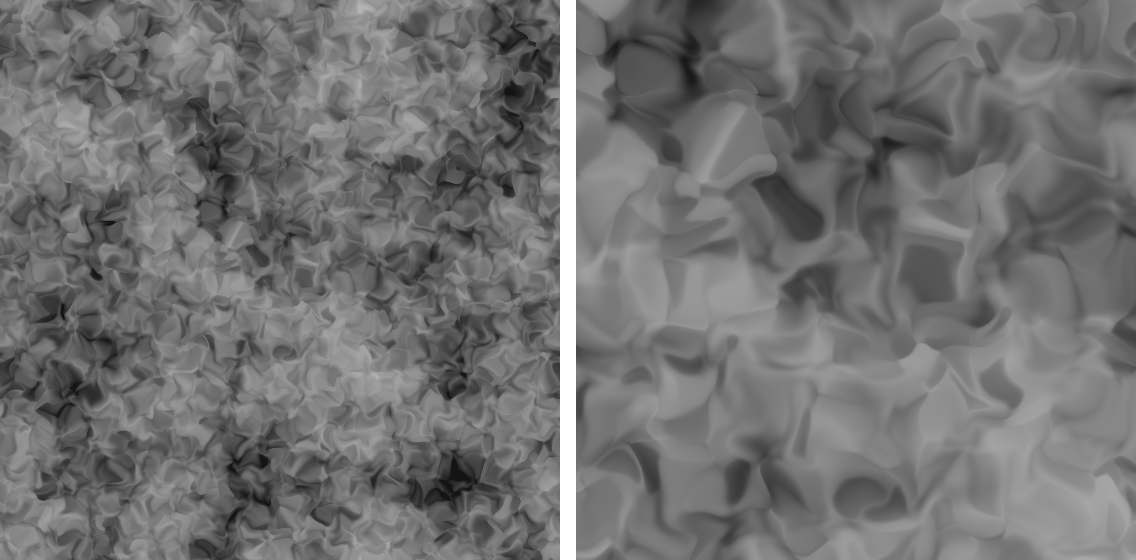
Left: the whole. Right: its middle third, enlarged.
Give the GLSL for this texture, as a Shadertoy shader.

```glsl
// Seamless grey mottled stone: rippled layered noise with soft torn edges and small spots.

const float TAU = 6.28319;
const float MEAN_GREY = 0.436;
const float CONTRAST = 0.222;

// Two random values in 0..1 for a lattice cell that wraps after `period`.
vec2 hashCell(vec2 cell, float period, uint seed) {
    uvec2 v = uvec2(floor(mod(cell + 0.5, period))) + uvec2(seed * 131u, seed * 719u);
    v = v * 1664525u + 12345u;
    v.x += v.y * 1664525u;
    v.y += v.x * 1664525u;
    v ^= v >> 16u;
    v.x += v.y * 1664525u;
    v.y += v.x * 1664525u;
    v ^= v >> 16u;
    return vec2(v & 65535u) / 65535.0;
}

float cornerSlope(vec2 cell, vec2 corner, vec2 local, float period, uint seed) {
    float angle = TAU * hashCell(cell + corner, period, seed).x;
    return dot(vec2(cos(angle), sin(angle)), local - corner);
}

// Gradient noise that repeats once per canvas.
float gradientNoise(vec2 uv, float period, uint seed) {
    vec2 p = uv * period;
    vec2 cell = floor(p);
    vec2 f = p - cell;
    vec2 s = f * f * f * (f * (f * 6.0 - 15.0) + 10.0);
    float low = mix(cornerSlope(cell, vec2(0, 0), f, period, seed),
                    cornerSlope(cell, vec2(1, 0), f, period, seed), s.x);
    float high = mix(cornerSlope(cell, vec2(0, 1), f, period, seed),
                     cornerSlope(cell, vec2(1, 1), f, period, seed), s.x);
    return mix(low, high, s.y);
}

// Five octaves, shifted so that their lattices do not line up.
float layeredNoise(vec2 uv, float period, float persistence) {
    float sum = 0.0;
    float amplitude = 1.0;
    for (int i = 0; i < 5; i++) {
        vec2 shift = vec2(0.137, 0.291) * float(i);
        sum += amplitude * gradientNoise(uv + shift, period, uint(i + 1));
        period *= 2.0;
        amplitude *= persistence;
    }
    return sum;
}

// xy: offset to the softly chosen nearest cell point, z: rare spots, dark below zero.
vec3 softCells(vec2 uv, float period, float sharpness, uint seed) {
    vec2 p = uv * period;
    vec2 home = floor(p);
    vec2 offset = vec2(0.0);
    float total = 0.0;
    float spots = 0.0;
    for (int y = -1; y <= 1; y++) {
        for (int x = -1; x <= 1; x++) {
            vec2 cell = home + vec2(x, y);
            vec2 point = cell + mix(vec2(0.1), vec2(0.9), hashCell(cell, period, seed));
            vec2 toPoint = point - p;
            float dist2 = dot(toPoint, toPoint);
            float weight = exp(-sharpness * dist2);
            float rarity = hashCell(cell, period, seed + 7u).x;
            float tone = 0.6 * (1.0 - smoothstep(0.0, 0.04, rarity)) - smoothstep(0.88, 1.0, rarity);
            offset += weight * toPoint;
            total += weight;
            spots += tone * (1.0 - smoothstep(0.08, 0.3, dist2));
        }
    }
    return vec3(offset / total / period, spots);
}

// Squeezes and stretches the domain, so that some slopes steepen into edges.
vec2 ripple(vec2 uv, float period, float amount, uint seed) {
    return uv + amount * vec2(gradientNoise(uv, period, seed),
                              gradientNoise(uv, period, seed + 1u));
}

void mainImage(out vec4 fragColor, in vec2 fragCoord) {
    vec2 uv = fragCoord / iResolution.xy;

    // Ripple the domain, then tear it gently along cell borders in some places only.
    vec2 bent = ripple(uv, 24.0, 0.024, 21u);
    bent = ripple(bent, 50.0, 0.013, 25u);
    vec3 cells = softCells(bent, 56.0, 11.0, 47u);
    float tear = clamp(0.25 + 1.1 * gradientNoise(uv, 19.0, 61u), 0.0, 0.6);
    vec2 torn = bent + tear * cells.xy;

    // Cloudy tone with a slightly longer dark tail.
    float cloud = layeredNoise(torn, 4.0, 0.94);
    float grey = MEAN_GREY + CONTRAST * cloud - 0.05 * cloud * cloud;
    grey += 0.1 * cells.z;

    fragColor = vec4(vec3(clamp(grey, 0.08, 0.8)), 1.0);
}
```
